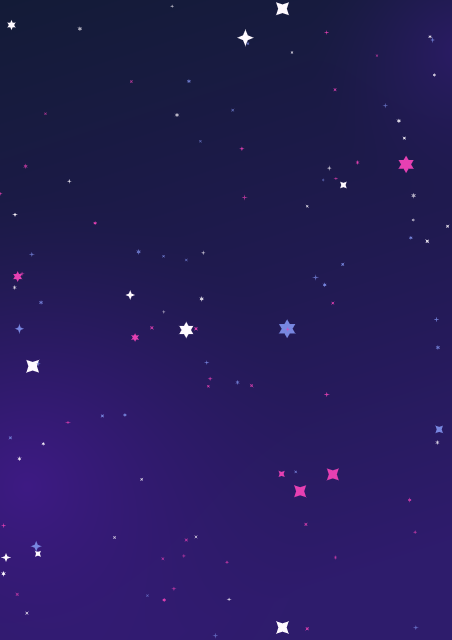
Give the GLSL for this background, as a WebGL 1 fragment shader.

```glsl
precision highp float;
// Night sky: a dark-blue to violet gradient with two soft purple glows,
// scattered with sharp four- and six-pointed stars in white, pink and blue.
// Stars come from one hashed loop; lengths are in units of canvas height.

#define STAR_COUNT 112
#define LARGE_COUNT 9.0
#define MEDIUM_COUNT 20.0
#define SEED 7.0
#define NIGHT vec3(0.075, 0.107, 0.215)
#define INDIGO vec3(0.125, 0.100, 0.315)
#define VIOLET vec3(0.182, 0.108, 0.425)
#define GLOW vec3(0.240, 0.100, 0.515)
#define WHITE vec3(1.0, 0.98, 1.0)
#define PINK vec3(0.90, 0.25, 0.70)
#define BLUE vec3(0.47, 0.53, 0.88)

const float PI = 3.14159;

uniform vec2 u_resolution;

// Four random values in 0..1 from one number
vec4 hash4(float n) {
    vec4 q = fract(vec4(n) * vec4(0.1031, 0.1030, 0.0973, 0.1099));
    q += dot(q, q.wzxy + 33.33);
    return fract((q.xxyz + q.yzzw) * q.zywx);
}

// Radial falloff: 1 at the centre, 0 at the radius
float falloff(vec2 p, vec2 center, float radius) {
    return pow(max(1.0 - length(p - center) / radius, 0.0), 1.5);
}

vec3 sky(vec2 p, float aspect) {
    float t = 0.88 * (1.0 - p.y) + 0.2 * p.x / aspect;
    vec3 color = mix(NIGHT, INDIGO, clamp(t / 0.5, 0.0, 1.0));
    color = mix(color, VIOLET, clamp((t - 0.5) / 0.45, 0.0, 1.0));
    color = mix(color, GLOW, falloff(p, vec2(0.06 * aspect, 0.24), 0.46));
    return mix(color, VIOLET, 0.8 * falloff(p, vec2(1.02 * aspect, 0.92), 0.24));
}

// Signed distance to a star with its first tip along +x
float starDistance(vec2 p, float radius, float points, float innerRatio) {
    float halfSector = PI / points;
    float angle = atan(p.y, p.x) + halfSector;
    angle = abs(mod(angle, 2.0 * halfSector) - halfSector);
    vec2 folded = length(p) * vec2(cos(angle), sin(angle));
    vec2 tip = vec2(radius, 0.0);
    vec2 notch = radius * innerRatio * vec2(cos(halfSector), sin(halfSector));
    vec2 edge = notch - tip;
    return dot(folded - tip, normalize(vec2(edge.y, -edge.x)));
}

// Few large and medium stars, many tiny ones
float starRadius(float index, float h) {
    if (index < LARGE_COUNT) return mix(0.0125, 0.0152, h);
    if (index < MEDIUM_COUNT) return mix(0.0058, 0.0085, h);
    return mix(0.0023, 0.0036, h);
}

void main() {
    float pixel = 1.0 / u_resolution.y;
    float aspect = u_resolution.x * pixel;
    vec2 p = gl_FragCoord.xy * pixel;
    vec3 color = sky(p, aspect);

    for (int i = 0; i < STAR_COUNT; i++) {
        float index = float(i);
        vec4 place = hash4(index + SEED * 17.3);
        vec2 d = p - place.xy * vec2(aspect, 1.0);
        float radius = starRadius(index, place.z);
        if (length(d) > radius + pixel) continue;

        // Shape: upright cross, diagonal cross or six points
        vec4 look = hash4(index + SEED * 31.7 + 211.0);
        float points = 4.0;
        float inner = 0.42;
        if (look.x > 0.66) {
            points = 6.0;
            inner = 0.58;
            d = d.yx;
        } else if (look.x > 0.33) {
            inner = 0.48;
            d = vec2(d.x - d.y, d.x + d.y) * sqrt(0.5);
        }

        vec3 tint = look.y < 0.36 ? WHITE : (look.y < 0.68 ? PINK : BLUE);
        float opacity = index < MEDIUM_COUNT ? 1.0 : mix(0.65, 1.0, look.z);
        float dist = starDistance(d, radius, points, inner);
        color = mix(color, tint, opacity * clamp(0.5 - dist / pixel, 0.0, 1.0));
    }

    gl_FragColor = vec4(color, 1.0);
}
```
